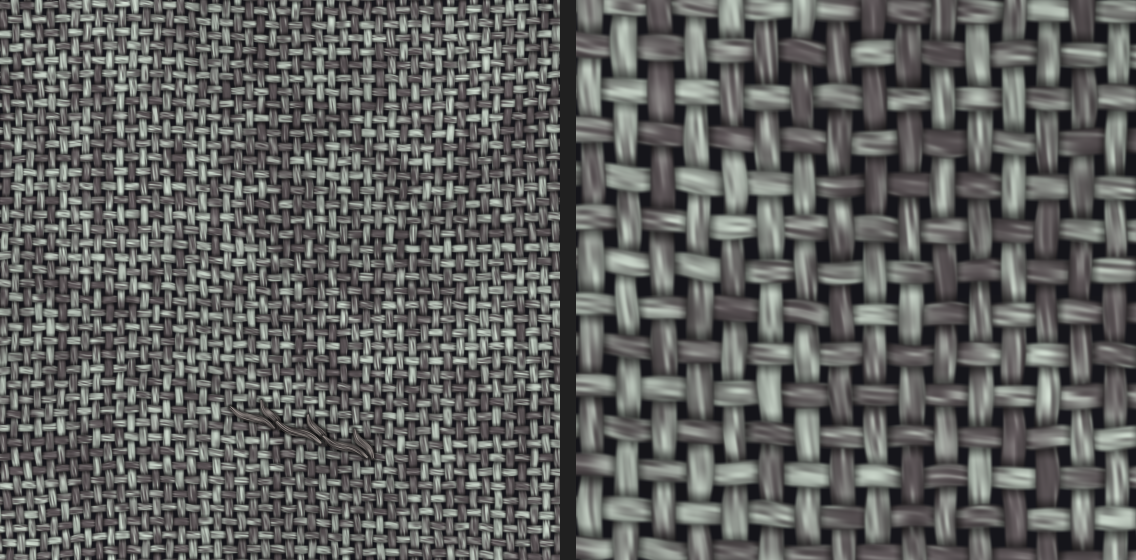
Left, the full canvas; right, a detail of the centre.
Give the GLSL for this texture, as a WebGL 2 fragment shader.

```glsl
#version 300 es
precision highp float;
// Plain-weave upholstery cloth: 48 upright and 40 level yarns cross over and
// under each other above dark gaps. Noise varies the tone, fibres and width of
// each yarn, and a short row of pulled strands marks a worn spot.

uniform vec2 u_resolution;
out vec4 fragColor;

const float PI = 3.14159265;

float hash(vec2 p) {
    vec3 q = fract(p.xyx * vec3(0.1031, 0.1030, 0.0973));
    q += dot(q, q.yzx + 33.33);
    return fract((q.x + q.y) * q.z);
}

float noise(vec2 p) {
    vec2 i = floor(p), f = fract(p);
    f = f * f * (3.0 - 2.0 * f);
    return mix(mix(hash(i), hash(i + vec2(1, 0)), f.x),
               mix(hash(i + vec2(0, 1)), hash(i + vec2(1, 1)), f.x), f.y);
}

// One yarn: rgb colour and coverage; height runs from -1 (under) to 1 (over)
vec4 yarn(float along, float across, float id, float halfWidth, float height, float soft) {
    // Uneven path and thickness
    across += 0.12 * (noise(vec2(along * 0.9, id)) - 0.5);
    halfWidth *= 0.9 + 0.24 * noise(vec2(along * 0.7, id + 500.0)) + 0.05 * height;
    float t = across / halfWidth;

    // Slow tone changes along the yarn, with finer twisted fibres on top
    float tone = 0.65 * noise(vec2(along * 0.45, id + 900.0))
               + 0.35 * noise(vec2(along * 0.12, id + 1300.0));
    float fibre = noise(vec2(along * 1.6 + id * 5.0, t * 2.6 + along * 0.8 + id * 9.0));
    tone = smoothstep(0.12, 0.9, tone + 0.45 * (fibre - 0.5));
    vec3 color = mix(vec3(0.37, 0.34, 0.35), vec3(0.69, 0.73, 0.69), tone);

    // Rounded profile, and shade where it dives below its neighbour
    color *= 0.84 + 0.32 * fibre;
    color *= 1.0 - 0.36 * min(t * t, 1.0);
    color *= mix(0.42, 1.0, smoothstep(-0.9, 0.35, height));
    return vec4(color, 1.0 - smoothstep(halfWidth - soft, halfWidth + soft, abs(across)));
}

vec3 weave(vec2 uv, float pixel) {
    vec2 p = uv * vec2(48, 40);
    // Gentle drift of the whole grid
    p += 0.7 * (vec2(noise(uv * 4.0), noise(uv * 4.0 + 40.0)) - 0.5);
    vec2 cell = floor(p), f = fract(p) - 0.5;
    vec2 parity = 1.0 - 2.0 * mod(cell, 2.0);
    vec2 wave = cos(PI * (p - 0.5));
    float soft = 0.045 + 22.0 * pixel;

    vec4 upright = yarn(p.y, f.x, cell.x + 100.0, 0.33, parity.x * wave.y, soft);
    vec4 level = yarn(p.x, f.y, cell.y + 300.0, 0.27, -parity.y * wave.x, soft);
    bool uprightOver = parity.x * parity.y > 0.0;
    vec4 top = uprightOver ? upright : level;
    vec4 under = uprightOver ? level : upright;

    vec3 color = mix(vec3(0.08, 0.08, 0.10), under.rgb, under.a);
    return mix(color, top.rgb, top.a);
}

// Lays a tapered, slightly curved strand from a to b, with its shadow
vec3 strand(vec3 color, vec2 uv, vec2 a, vec2 b, float seed, float pixel) {
    vec2 d = b - a;
    float len = length(d);
    vec2 dir = d / len, q = uv - a;
    float s = clamp(dot(q, dir) / len, 0.0, 1.0);
    vec2 off = q - d * s;
    float side = dot(off, vec2(-dir.y, dir.x)) + 0.004 * sin(s * PI * 2.0);
    float dist = length(vec2(dot(off, dir), side));
    float width = 0.003 + 0.005 * sin(PI * s);

    color *= 1.0 - 0.5 * (1.0 - smoothstep(width, width + 0.006, dist));
    float fibre = noise(vec2(s * 5.0 + seed * 7.0, side * 600.0 + s * 4.0));
    vec3 thread = mix(vec3(0.24, 0.22, 0.22), vec3(0.64, 0.61, 0.59), fibre);
    thread *= 1.0 - 0.45 * smoothstep(0.2, 1.0, dist / width);
    return mix(color, thread, 1.0 - smoothstep(width - pixel, width + pixel, dist));
}

void main() {
    vec2 uv = gl_FragCoord.xy / u_resolution;
    float pixel = 1.0 / min(u_resolution.x, u_resolution.y);
    vec3 color = weave(uv, pixel);

    // Pulled strands: shallow and steep ones in turn, stepping down to the right
    for (int i = 0; i < 3; i++) {
        float k = float(i);
        vec2 start = vec2(0.412 + 0.083 * k, 0.272 - 0.026 * k);
        color = strand(color, uv, start, start + vec2(0.077, -0.036), k, pixel);
        color = strand(color, uv, start + vec2(0.055, 0.012),
                       start + vec2(0.088, -0.038), k + 5.0, pixel);
    }

    // Faint uneven light over the cloth
    color *= 0.93 + 0.14 * noise(uv * 5.0 + 70.0);
    fragColor = vec4(color, 1.0);
}
```
